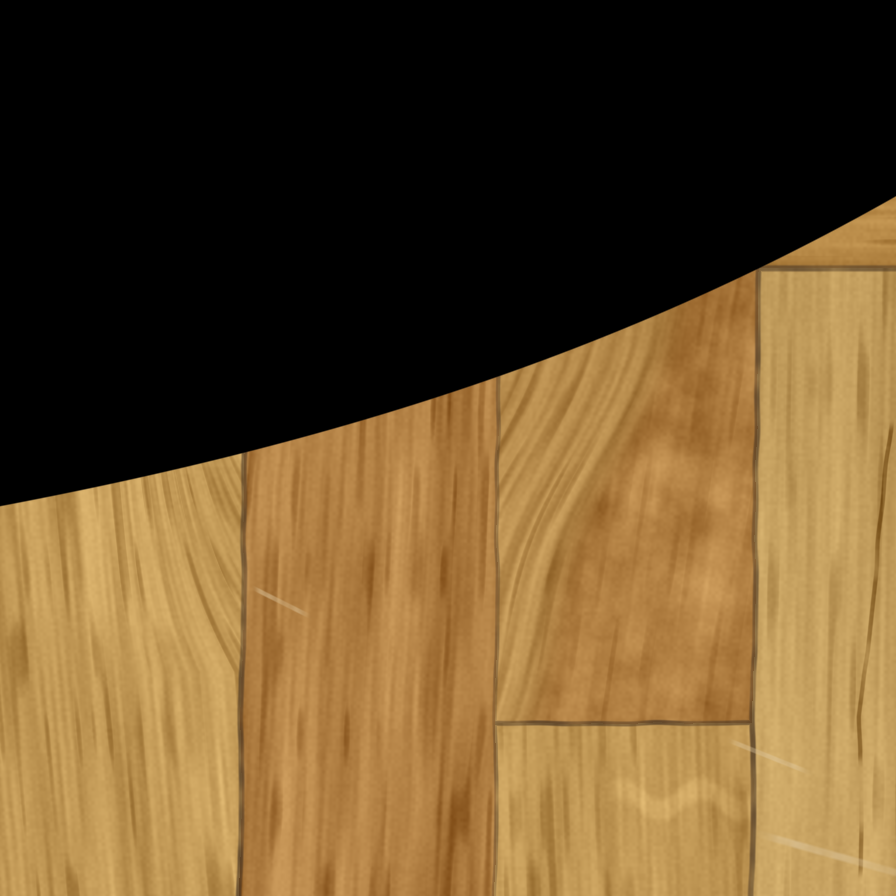
Give the GLSL for this texture, as a WebGL 2 fragment shader.

```glsl
#version 300 es
precision highp float;
uniform vec2 u_resolution;
out vec4 fragColor;

float hash(vec2 cell) {
    uvec2 q = uvec2(ivec2(cell) + 4096) * uvec2(1597u, 3812u);
    uint n = (q.x ^ (q.y << 5)) * 747796u + 28913u;
    n = (n ^ (n >> 15)) * 277803u;
    n = (n ^ (n >> 13)) * 668265u;
    return float((n ^ (n >> 16)) & 65535u) / 65535.0;
}

float noise(vec2 p) {
    vec2 i = floor(p), f = fract(p);
    f = f * f * (3.0 - 2.0 * f);
    return mix(mix(hash(i), hash(i + vec2(1, 0)), f.x),
               mix(hash(i + vec2(0, 1)), hash(i + vec2(1, 1)), f.x), f.y);
}

float fbm(vec2 p) {
    float sum = 0.0, amp = 0.5;
    for (int i = 0; i < 4; i++) {
        sum += amp * noise(p);
        p = p * 2.03 + 17.0;
        amp *= 0.5;
    }
    return sum / 0.9375;
}

// Long fibres plus short dark pores; p.x runs across the grain
float grain(vec2 p) {
    float fibre = fbm(p * vec2(38, 2.5)) - 0.5 + 0.55 * (noise(p * vec2(190, 9)) - 0.5);
    float pores = smoothstep(0.62, 0.95, noise(p * vec2(115, 11) + 31.0));
    return fibre * 0.17 - pores * 0.11 + 0.015;
}

float line(float dist, float width) {
    return 1.0 - smoothstep(width * 0.35, width, abs(dist));
}

// Pale scuff of given slope starting at a, fading at both ends
float scuff(vec2 p, vec2 a, float span, float slope, float width) {
    float t = (p.x - a.x) / span;
    float fade = smoothstep(0.0, 0.2, t) * (1.0 - smoothstep(0.7, 1.0, t));
    return fade * line(p.y - a.y - slope * (p.x - a.x), width) * (0.4 + 0.6 * noise(p * 90.0));
}

void main() {
    vec2 uv = gl_FragCoord.xy / u_resolution;
    float x = uv.x, y = uv.y;
    float pixel = 1.0 / min(u_resolution.x, u_resolution.y);
    float wobble = 0.003 * (noise(vec2(y * 25.0, 3.0)) - 0.5);

    // Distances to the plank joints
    float seamA = x - 0.267 - 0.013 * y - wobble;
    float seamB = x - 0.552 - 0.007 * y - wobble;
    float seamC = x - 0.8385 - 0.0115 * y - wobble;
    float endLow = y - 0.193 - 0.002 * (noise(vec2(x * 30.0, 8.0)) - 0.5);
    float endHigh = y - 0.7005;

    vec3 wood;
    float tone;
    if (seamA < 0.0) {
        // Left plank, grain sweeping towards the upper right joint
        float sweep = 0.45 * smoothstep(0.1, 0.27, x) * max(y - 0.25, 0.0);
        wood = vec3(0.745, 0.585, 0.325);
        tone = grain(vec2(x + 0.09 * y + sweep, y)) * 1.05;
    } else if (seamB < 0.0) {
        // Second plank, darker and almost upright
        wood = vec3(0.69, 0.495, 0.26);
        tone = grain(vec2(x - 0.05 * y + 0.006 * noise(uv * 9.0) + 3.0, y));
        tone -= 0.05 * line(x - 0.485 - 0.04 * y, 0.035);
    } else if (seamC < 0.0 && endLow > 0.0) {
        // Figured plank: slanted growth rings beside a cloudy heart
        float rings = x - 0.586 - 0.37 * (y - 0.232) + 0.012 * cos(y * 16.0);
        float heart = smoothstep(-0.015, 0.03, rings);
        float bands = 0.5 + 0.5 * cos(rings * 260.0 + 5.0 * fbm(uv * vec2(9, 5)));
        float cloud = fbm(mat2(0.9, 0.4, -0.4, 0.9) * uv * vec2(19, 26)) - 0.5;
        float flat_ = grain(vec2(x - 0.15 * y + 7.0, y));
        wood = mix(vec3(0.73, 0.56, 0.31), vec3(0.70, 0.505, 0.265), heart);
        tone = mix(grain(vec2(rings + 5.0, y)) * 0.8 - 0.065 * bands * bands + 0.02,
                   cloud * 0.22 + flat_ * 0.45, heart);
        tone -= 0.05 * line(rings - 0.012, 0.035);
        tone -= 0.07 * smoothstep(0.7, 0.85, x) * (1.0 - smoothstep(0.2, 0.3, y));
    } else if (seamC < 0.0) {
        // Short pale plank with a wavy ray fleck
        wood = vec3(0.75, 0.59, 0.33);
        tone = grain(vec2(x + 0.03 * y + 9.0, y)) * 0.85;
        float fleck = y - 0.108 - 0.012 * sin((x - 0.67) * 70.0);
        tone += 0.06 * line(fleck, 0.018) * smoothstep(0.66, 0.71, x);
    } else if (endHigh < 0.0) {
        // Right plank with a fine crack near its far edge
        wood = vec3(0.775, 0.63, 0.375);
        tone = grain(vec2(x - 0.02 * y + 12.0, y * 0.8)) * 0.8;
        float crack = x - 0.96 - 0.105 * max(y - 0.2, 0.0) - wobble;
        tone -= 0.2 * line(crack, 0.0035) * smoothstep(0.25, 0.6, noise(vec2(y * 22.0, 5.0)));
    } else {
        wood = vec3(0.72, 0.54, 0.28);
        tone = grain(vec2(y + 15.0, x)) * 0.8;
    }
    tone += 0.05 * (fbm(uv * 5.0 + 40.0) - 0.5) + 0.03 * (noise(uv * 260.0) - 0.5);
    wood += tone * vec3(1.0, 1.03, 0.9);

    // Dark joints
    float inThird = step(0.0, seamB) * step(seamC, 0.0);
    float joints = max(line(seamA, 0.0045), max(line(seamB, 0.0035) * 0.6, line(seamC, 0.0045)));
    joints = max(joints, line(endLow, 0.004) * inThird);
    joints = max(joints, line(endHigh, 0.005) * step(0.0, seamC));
    wood = mix(wood, vec3(0.30, 0.22, 0.14), joints * (0.4 + 0.4 * noise(uv * 45.0)));

    // Surface scuffs
    float scuffs = scuff(uv, vec2(0.84, 0.071), 0.2, -0.28, 0.006);
    scuffs += scuff(uv, vec2(0.81, 0.175), 0.1, -0.4, 0.004);
    scuffs += scuff(uv, vec2(0.28, 0.345), 0.07, -0.5, 0.004);
    wood = mix(wood, vec3(0.87, 0.78, 0.62), clamp(scuffs, 0.0, 1.0) * 0.6);

    // Curved black region above the floor
    float rim = 0.435 + x * (0.19 + x * (0.09 + x * 0.066));
    float slope = 0.19 + x * (0.18 + x * 0.198);
    float rimDist = (y - rim) / sqrt(1.0 + slope * slope);
    fragColor = vec4(wood * (1.0 - smoothstep(-pixel, pixel, rimDist)), 1.0);
}
```
